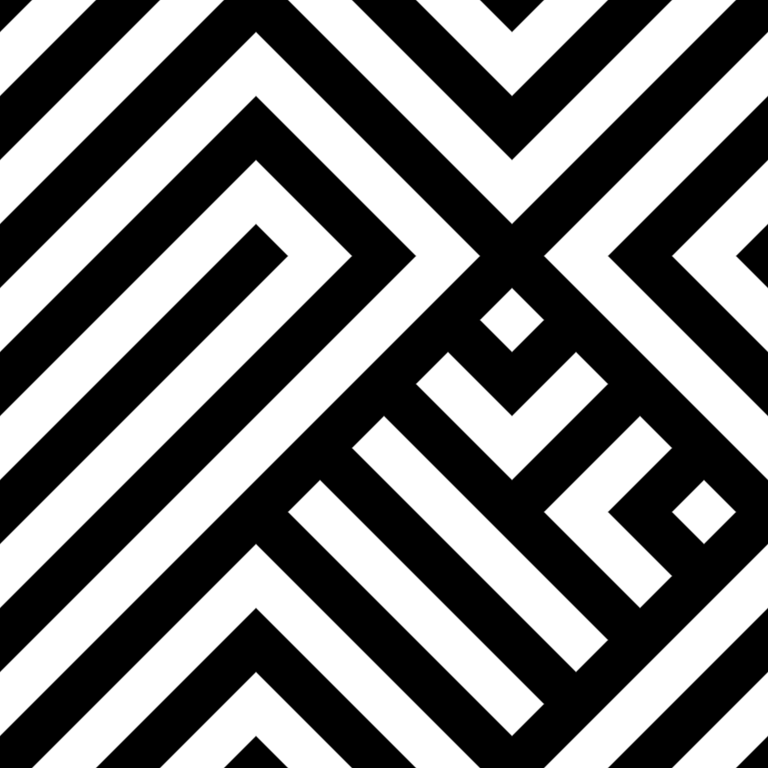
A three.js fragment shader for this pattern:

```glsl
// Black and white diagonal maze stripes on a 3 by 3 grid of square cells.
// Each cell uses rising or falling stripes, so they fold into chevrons at the
// seams; a diamond with a black frame holds its own set of directions.

varying vec2 vUv;

const vec3 INK = vec3(0.0);
const vec3 PAPER = vec3(1.0);
const float UNITS = 24.0;                      // layout units across the canvas
const float CELL = 8.0;                        // side of one cell
const float PERIOD = 4.0;                      // stripe spacing along an axis
const float HALF_BAR = 1.0;                    // half the width of a white bar
const vec2 DIAMOND_CENTER = vec2(16.0, 8.0);
const float DIAMOND_RADIUS = 8.0;              // middle line of the black frame
const float HALF_FRAME = 1.0;
const float SOFTNESS = 0.046;                  // edge blur in layout units

// Negative inside the white bars.
float stripes(float coord) {
  return abs(mod(coord, PERIOD) - 0.5 * PERIOD) - HALF_BAR;
}

// Outside the diamond: a checkerboard of directions, with a rising left column.
bool outerFalls(vec2 cell) {
  return cell.x > 0.5 && mod(cell.x + cell.y, 2.0) > 0.5;
}

// Inside the diamond: only the upper right cell rises.
bool innerFalls(vec2 cell) {
  return cell.x < 1.5 || cell.y < 0.5;
}

void main() {
  vec2 p = vUv * UNITS;
  vec2 cell = floor(p / CELL);

  // Diamond distance, zero on the middle line of the frame
  vec2 q = abs(p - DIAMOND_CENTER);
  float diamond = q.x + q.y - DIAMOND_RADIUS;

  // Falling bars follow constant x + y, rising bars constant x - y
  bool falls = diamond < 0.0 ? innerFalls(cell) : outerFalls(cell);
  float bars = stripes(falls ? p.x + p.y : p.x - p.y);

  // Cut the frame out of the white bars
  float shape = max(bars, HALF_FRAME - abs(diamond));
  float white = 1.0 - smoothstep(-SOFTNESS, SOFTNESS, shape);

  gl_FragColor = vec4(mix(INK, PAPER, white), 1.0);
}
```
